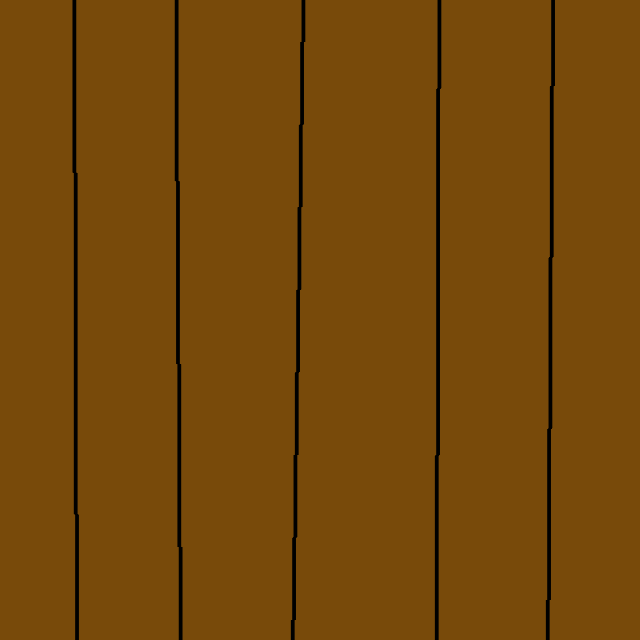
Reproduce this texture procedurally as a WebGL 2 fragment shader.

```glsl
#version 300 es
precision highp float;

uniform vec2 u_resolution;
out vec4 fragColor;

const vec3 WOOD = vec3(0.470, 0.290, 0.038);
const vec3 GAP = vec3(0.0);
const float GAP_WIDTH = 0.0059;
const float JOG = 1.0 / 480.0;
const int SEAM_COUNT = 5;

// Each seam: x at the top edge, signed jogs over the full height, jog phase
const vec3 SEAMS[SEAM_COUNT] = vec3[](
    vec3(0.1162, 1.873, 0.493),
    vec3(0.2760, 3.500, 0.006),
    vec3(0.4741, -7.750, 0.485),
    vec3(0.6866, -1.745, 0.757),
    vec3(0.8642, -3.737, 0.494)
);

// Staircase with unit steps, each riser softened over the given width
float softStair(float t, float soft) {
    return floor(t) + smoothstep(1.0 - soft, 1.0, fract(t));
}

// Horizontal centre of a seam that drifts sideways in small jogs
float seamCentre(vec3 seam, float depth, float pixel) {
    float rate = abs(seam.y);
    float jogs = softStair(depth * rate + seam.z, rate * pixel);
    return seam.x + sign(seam.y) * JOG * jogs;
}

// Smooth-edged coverage of a band around its centre line
float band(float offset, float width, float pixel) {
    return clamp(0.5 + (0.5 * width - abs(offset)) / pixel, 0.0, 1.0);
}

void main() {
    vec2 uv = gl_FragCoord.xy / u_resolution;
    vec2 pixel = 1.0 / u_resolution;
    float depth = 1.0 - uv.y;

    // Dark gaps between the planks
    float gap = 0.0;
    for (int i = 0; i < SEAM_COUNT; i++) {
        float centre = seamCentre(SEAMS[i], depth, pixel.y);
        gap = max(gap, band(uv.x - centre, GAP_WIDTH, pixel.x));
    }

    fragColor = vec4(mix(WOOD, GAP, gap), 1.0);
}
```
